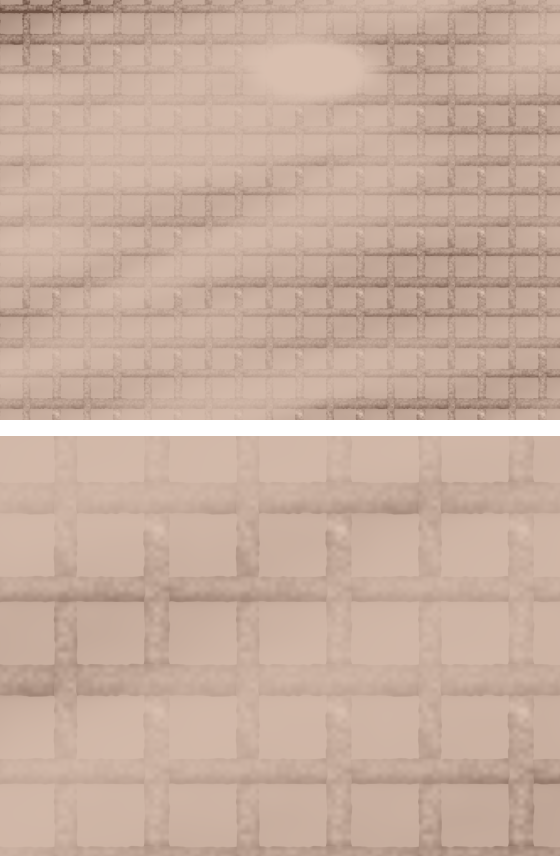
Top: the whole. Bottom: its middle third, enlarged.
Reproduce this pattern procedurally as a WebGL 1 fragment shader.

```glsl
precision highp float;
// Plain-weave wire mesh in dusty rose: wires cross alternately over and under
// on a square pitch. Grain repeats every two wires, while soft slanted streaks
// and a few broad patches wash the whole sheet lighter or darker.

uniform vec2 u_resolution;

const float PITCH = 0.0723;               // wire spacing, in canvas heights
const vec2 FIRST_CROSSING = vec2(0.0628, 0.0210);
const vec3 PALE_ROSE = vec3(0.850, 0.750, 0.688);
const vec3 SHADE = vec3(1.0, 1.02, 1.0);  // amount removed per unit of darkness

float hash(vec2 p) {
  vec3 q = fract(p.xyx * 0.1031);
  q += dot(q, q.yzx + 33.33);
  return fract((q.x + q.y) * q.z);
}

// Value noise that wraps after the given number of lattice cells.
float wrappedNoise(vec2 p, float period) {
  vec2 i = floor(p);
  vec2 f = fract(p);
  f = f * f * (3.0 - 2.0 * f);
  vec2 a = mod(i, period);
  vec2 b = mod(i + 1.0, period);
  return mix(mix(hash(a), hash(vec2(b.x, a.y)), f.x),
             mix(hash(vec2(a.x, b.y)), hash(b), f.x), f.y);
}

// Soft elliptical spot.
float softPatch(vec2 p, vec2 center, vec2 radius) {
  vec2 d = (p - center) / radius;
  return exp(-dot(d, d));
}

float band(float offset, float halfWidth, float blur) {
  return 1.0 - smoothstep(-blur, blur, abs(offset) - halfWidth);
}

// Fine scaly texture, the same in each two-by-two weave unit.
float weaveGrain(vec2 cell) {
  return 0.6 * wrappedNoise(cell * 18.0, 36.0)
       + 0.4 * wrappedNoise(cell * 8.0 + 5.0, 16.0);
}

float verticalTone(vec2 offset, float halfWidth, float grain, float oddColumn) {
  float side = abs(offset.x) / halfWidth;
  return 0.72 + 1.05 * (grain - 0.5) + 0.24 * side * side;
}

float horizontalTone(vec2 offset, float halfWidth, float grain) {
  float v = offset.y / halfWidth;
  float underside = smoothstep(-0.2, 1.0, v);
  float topEdge = smoothstep(-0.65, -1.0, v);
  return 0.76 + 0.62 * underside + 0.14 * topEdge + 0.75 * (grain - 0.5);
}

// Darkness of the mesh before the large-scale wash is applied.
float meshTone(vec2 cell, float blur) {
  vec2 index = floor(cell + 0.5);
  vec2 offset = cell - index;
  vec2 odd = mod(index, 2.0);
  float verticalOver = mod(index.x + index.y, 2.0);
  float grain = weaveGrain(cell);
  float ragged = 0.03 * (grain - 0.5);
  float halfV = mix(0.122, 0.136, odd.x);
  float halfH = mix(0.135, 0.170, odd.y);
  float vertical = band(offset.x, halfV + ragged, blur);
  float horizontal = band(offset.y, halfH + ragged, blur);

  // Openings, shaded toward their upper left, with shadows below the wires
  vec2 opening = fract(cell);
  float below = max(offset.y - halfH, 0.0);
  float hole = 0.57 - 0.12 * opening.x - 0.10 * opening.y;
  hole += 0.22 * exp(-below * 22.0) * step(0.0, offset.y);
  hole += 0.06 * (wrappedNoise(cell * 4.0, 8.0) - 0.5);

  // Wires, with contact shadows where one dips beneath the other
  float toneV = verticalTone(offset, halfV, grain, odd.x);
  float toneH = horizontalTone(offset, halfH, grain);
  float gapV = max(abs(offset.y) - halfH, 0.0);
  float gapH = max(abs(offset.x) - halfV, 0.0);
  toneV += (1.0 - verticalOver) * 0.32 * exp(-gapV * 24.0);
  toneH += verticalOver * 0.28 * exp(-gapH * 15.0);

  // Pale worn cap at the upper end of each exposed vertical length
  float cap = softPatch(offset, vec2(0.0, halfH + 0.13), vec2(0.12, 0.14));
  toneV -= (1.0 - verticalOver) * cap * mix(0.20, 0.60, odd.x);

  float under = mix(toneV, toneH, verticalOver);
  float over = mix(toneH, toneV, verticalOver);
  float underMask = mix(vertical, horizontal, verticalOver);
  float overMask = mix(horizontal, vertical, verticalOver);
  return mix(mix(hole, under, underMask), over, overMask);
}

// Large uneven wash: slanted streaks, dark corners and a bleached patch.
float washStrength(vec2 p) {
  vec2 slant = vec2(p.x * 2.2, (p.y + 0.27 * p.x) * 8.0);
  float streak = 0.65 * wrappedNoise(slant + 7.0, 64.0)
               + 0.35 * wrappedNoise(slant * vec2(1.7, 2.1) + 19.0, 64.0);
  float strength = 0.055 + 0.125 * smoothstep(0.2, 0.8, streak);
  strength += 0.035 * smoothstep(0.45, 1.1, p.x) * smoothstep(0.15, 0.5, p.y);
  strength += 0.22 * softPatch(p, vec2(0.03, 0.07), vec2(0.15, 0.10));
  strength += 0.14 * softPatch(p, vec2(0.22, 0.0), vec2(0.13, 0.045));
  strength += 0.08 * softPatch(p, vec2(1.07, 0.25), vec2(0.13, 0.10));
  strength *= 1.0 - 0.65 * softPatch(p, vec2(0.06, 0.21), vec2(0.17, 0.05));
  strength *= 1.0 - 0.55 * softPatch(p, vec2(0.09, 0.58), vec2(0.14, 0.06));
  float bleach = softPatch(p, vec2(0.74, 0.165), vec2(0.16, 0.075));
  return strength * (1.0 - smoothstep(0.15, 0.65, bleach));
}

void main() {
  vec2 p = gl_FragCoord.xy / u_resolution.y;
  p.y = 1.0 - p.y;
  float blur = 0.8 / (u_resolution.y * PITCH);
  float darkness = washStrength(p) * meshTone((p - FIRST_CROSSING) / PITCH, blur);
  gl_FragColor = vec4(PALE_ROSE - SHADE * min(darkness, 0.42), 1.0);
}
```
